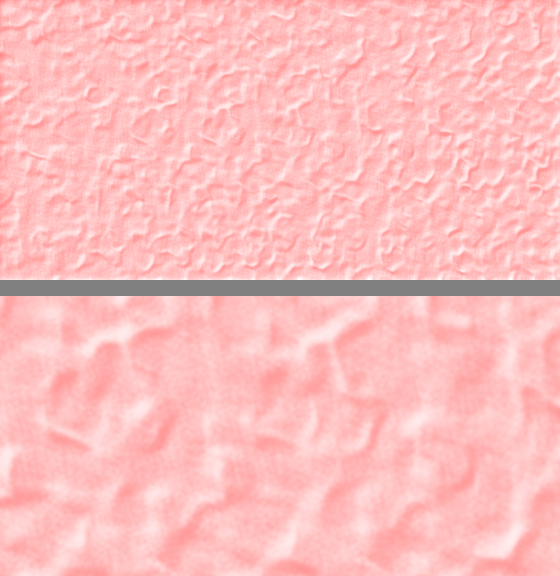
Top, the full canvas; bottom, a detail of the centre.
Reproduce this texture procedurally as a WebGL 2 fragment shader.

```glsl
#version 300 es
precision highp float;
precision highp int;

// Pink embossed plaster: short, soft, wavy ridges lit from the upper left.
// A height field of warped gradient noise nearly repeats along x, drifting
// slowly through a third noise axis, and is shaded by a directional slope.

uniform vec2 u_resolution;
out vec4 fragColor;

// Lengths are in canvas heights.
const float PERIOD = 0.25;         // width of one near-repeat
const float DRIFT = 0.9;           // change of pattern along x
const float RIDGE_CELLS = 3.0;     // noise cells per period
const float LUMP_CELLS = 6.0;
const float GRAIN_CELLS = 37.0;
const float WARP = 0.5;            // bending of ridges, in ridge cells
const float RIDGE_SHARPNESS = 20.0;
const float LUMP_HEIGHT = 0.68;
const float GRAIN_HEIGHT = 0.17;
const float SLOPE_STEP = 0.006;
const float CONTRAST = 0.31;
const float SHADE_LIMIT = 0.19;    // strongest departure from the flat tint
const float RIM_WIDTH = 0.012;
const float RIM_STRENGTH = 0.10;
const vec2 TO_LIGHT = vec2(-0.6, 0.8);
const float BASE_TINT = 0.752;     // green and blue of the flat surface

// Integer hash to a gradient with components in -1..1.
vec3 gradientAt(vec3 cell) {
    uvec3 v = uvec3(ivec3(cell)) * 1664525u + 1013904223u;
    v.x += v.y * v.z;
    v.y += v.z * v.x;
    v.z += v.x * v.y;
    v ^= v >> 16u;
    v.x += v.y * v.z;
    v.y += v.z * v.x;
    v.z += v.x * v.y;
    return vec3(v >> 8u) / 8388608.0 - 1.0;
}

// Gradient noise that repeats along x after a whole number of cells.
float noise(vec3 p, float cells) {
    vec3 base = floor(p);
    vec3 f = p - base;
    vec3 s = f * f * f * (f * (f * 6.0 - 15.0) + 10.0);
    float sum = 0.0;
    for (int i = 0; i < 8; i++) {
        vec3 corner = vec3(i & 1, (i >> 1) & 1, i >> 2);
        vec3 cell = base + corner;
        cell.x = mod(cell.x, cells);
        vec3 w = mix(1.0 - s, s, corner);
        sum += w.x * w.y * w.z * dot(gradientAt(cell), f - corner);
    }
    return sum;
}

// One noise layer; each seed takes its own slab of the third axis.
float layer(vec2 p, float cells, float seed) {
    return noise(vec3(p * cells, seed * 16.0 + 0.3 + DRIFT * p.x * PERIOD), cells);
}

float surfaceHeight(vec2 p) {
    vec2 q = p / PERIOD;
    float lump = layer(q, LUMP_CELLS, 1.0);
    vec2 bend = vec2(lump, layer(q, LUMP_CELLS, 2.0));
    vec2 bent = q + bend * WARP / RIDGE_CELLS;

    // Ridges follow the zero lines of the noise and fade in and out.
    float line = layer(bent, RIDGE_CELLS, 3.0);
    float presence = smoothstep(-0.35, 0.3, layer(bent, RIDGE_CELLS + 1.0, 4.0));
    float ridge = exp(-line * line * RIDGE_SHARPNESS) * presence;

    float grain = layer(q, GRAIN_CELLS, 5.0);
    return ridge + LUMP_HEIGHT * lump + GRAIN_HEIGHT * grain;
}

void main() {
    vec2 p = gl_FragCoord.xy / u_resolution.y;
    float aspect = u_resolution.x / u_resolution.y;

    // Slopes that face the light brighten, the others darken, both softly limited.
    vec2 stepToLight = TO_LIGHT * SLOPE_STEP;
    float slope = surfaceHeight(p - stepToLight) - surfaceHeight(p + stepToLight);
    float shade = SHADE_LIMIT * tanh(CONTRAST * slope / SHADE_LIMIT);

    // Faint bevel: dark along the top and left, pale along the bottom and right.
    float darkRim = exp(-p.x / RIM_WIDTH) + exp(-(1.0 - p.y) / RIM_WIDTH);
    float paleRim = exp(-p.y / RIM_WIDTH) + 0.5 * exp(-(aspect - p.x) / RIM_WIDTH);

    float tint = BASE_TINT + shade + RIM_STRENGTH * (paleRim - darkRim);
    fragColor = vec4(1.0, vec2(clamp(tint, 0.0, 1.0)), 1.0);
}
```
